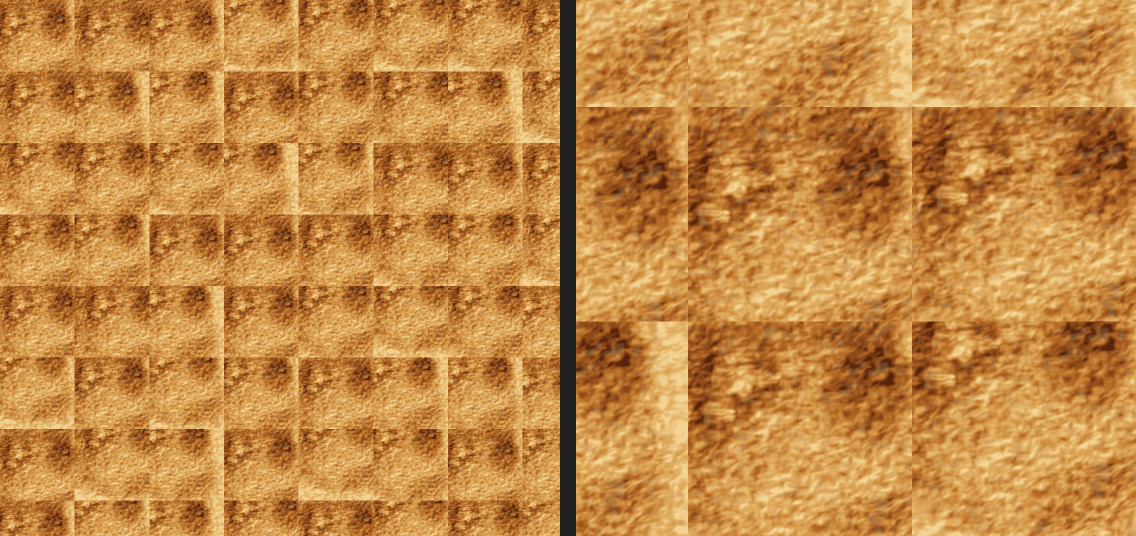
Left, the full canvas; right, a detail of the centre.
Write a Shadertoy shader that draws this texture.

```glsl
// Grid of toasted bread squares, each a shifted crop of one browned, crumbly slice.
#define TILES 7.5
#define SHIFT vec2(0.37, 0.42)
#define SCORCH_CENTER vec2(1.00, 0.36)
#define SCORCH_DEPTH 0.50
#define CLUSTER_CENTER vec2(0.36, 0.42)
#define CRUST_WIDTH 0.20
#define CRUMB_SCALE vec2(19.0, 22.0)
#define CRUMB_DEPTH 0.30
#define RELIEF 0.30
#define BASE_TONE 0.57
#define SAMPLES 2

float hash(vec2 p) {
    return fract(sin(dot(p, vec2(127.1, 311.7))) * 43758.5453);
}

float noise(vec2 p) {
    vec2 i = floor(p), f = fract(p);
    f = f * f * (3.0 - 2.0 * f);
    return mix(mix(hash(i), hash(i + vec2(1, 0)), f.x),
               mix(hash(i + vec2(0, 1)), hash(i + vec2(1, 1)), f.x), f.y);
}

float fbm(vec2 p) {
    float sum = 0.0, amp = 0.5;
    for (int i = 0; i < 4; i++) {
        sum += amp * noise(p);
        p = mat2(1.6, 1.2, -1.2, 1.6) * p + 7.3;
        amp *= 0.55;
    }
    return sum;
}

// Distance to the nearest scattered crumb centre
float crumbs(vec2 p) {
    vec2 id = floor(p);
    float nearest = 2.0;
    for (int y = -1; y <= 1; y++)
        for (int x = -1; x <= 1; x++) {
            vec2 cell = id + vec2(x, y);
            vec2 center = cell + vec2(hash(cell), hash(cell + 41.7));
            nearest = min(nearest, distance(p, center));
        }
    return nearest;
}

// Soft round patch: 1 at its centre, fading to 0
float blob(vec2 p, vec2 center, vec2 radius) {
    vec2 d = (p - center) / radius;
    return exp(-dot(d, d));
}

// Scorched brown through golden to pale crumb
vec3 toastColor(float tone) {
    vec3 c = mix(vec3(0.34, 0.14, 0.04), vec3(0.56, 0.29, 0.10), smoothstep(0.0, 0.24, tone));
    c = mix(c, vec3(0.71, 0.42, 0.15), smoothstep(0.22, 0.44, tone));
    c = mix(c, vec3(0.80, 0.54, 0.24), smoothstep(0.42, 0.58, tone));
    c = mix(c, vec3(0.87, 0.66, 0.35), smoothstep(0.56, 0.74, tone));
    return mix(c, vec3(0.95, 0.83, 0.58), smoothstep(0.72, 0.98, tone));
}

// The whole slice; y runs downwards
vec3 slice(vec2 p) {
    vec2 warp = vec2(fbm(p * 5.0), fbm(p * 5.0 + 31.0)) - 0.5;
    vec2 q = p + 0.14 * warp;

    // Browning: broad mottling, the scorch, darker edges and a golden gap
    float tone = BASE_TONE + 0.60 * (fbm(p * 5.0 + 3.0) - 0.47);
    tone -= SCORCH_DEPTH * blob(q, SCORCH_CENTER, vec2(0.19, 0.22));
    tone -= 0.18 * blob(q, vec2(0.95, 0.08), vec2(0.40, 0.12));
    tone -= 0.16 * (1.0 - smoothstep(0.0, 0.10, min(q.x, q.y)));
    tone += 0.10 * blob(q, vec2(0.72, 0.40), vec2(0.12, 0.30));
    tone += 0.07 * blob(q, vec2(0.55, 0.92), vec2(0.50, 0.14));

    // Rough cluster with pale chips
    float cluster = blob(q, CLUSTER_CENTER, vec2(0.32, 0.26));
    float chips = smoothstep(0.60, 0.80, noise(p * vec2(15.0, 19.0)));
    float pits = smoothstep(0.45, 0.75, noise(p * vec2(10.0, 13.0) + 50.0));
    tone += cluster * (0.34 * chips - 0.32 * pits - 0.08);

    // Pale crust along the curved bottom and the right side
    float bottom = q.y - 1.06 - 0.15 * smoothstep(0.0, 0.7, q.x);
    float right = q.x - 1.19 + 0.30 * pow(abs(q.y - 0.75), 2.0);
    float crust = smoothstep(-0.05, CRUST_WIDTH - 0.05, max(bottom, right));
    tone = mix(tone, 0.94 + 0.3 * (noise(p * 24.0) - 0.5), 0.88 * crust);

    // Rounded crumbs and fine grain lit from the upper left
    vec2 grain = p * vec2(27.0, 33.0) + 2.0 * warp;
    float bump = noise(grain) - noise(grain + vec2(0.45, 0.55));
    bump += 0.8 * (noise(grain * 2.0) - noise(grain * 2.0 + 0.5));
    float crumb = 0.46 - crumbs(p * CRUMB_SCALE + 1.5 * warp);
    tone += (RELIEF * bump + CRUMB_DEPTH * crumb) * (1.0 - 0.4 * crust);

    // Dull grey pores
    float pores = smoothstep(0.62, 0.85, noise(p * 30.0 + 17.0));
    vec3 poreColor = vec3(0.76, 0.58, 0.36) * (0.65 + 0.6 * clamp(tone, 0.0, 1.0));
    return mix(toastColor(tone), poreColor, 0.5 * pores);
}

// Picks a random crop of the slice for each tile
vec3 tiledToast(vec2 uv) {
    vec2 grid = vec2(uv.x, 1.0 - uv.y) * TILES;
    vec2 id = floor(grid);
    vec2 offset = SHIFT * vec2(hash(id + 4.7), hash(id + 19.3));
    return slice(fract(grid) + offset);
}

void mainImage(out vec4 fragColor, in vec2 fragCoord) {
    // Average subsamples to smooth seams and crumb
    vec3 color = vec3(0.0);
    for (int i = 0; i < SAMPLES * SAMPLES; i++) {
        vec2 jitter = (vec2(i % SAMPLES, i / SAMPLES) + 0.5) / float(SAMPLES) - 0.5;
        color += tiledToast((fragCoord + jitter) / iResolution.xy);
    }
    fragColor = vec4(color / float(SAMPLES * SAMPLES), 1.0);
}
```
